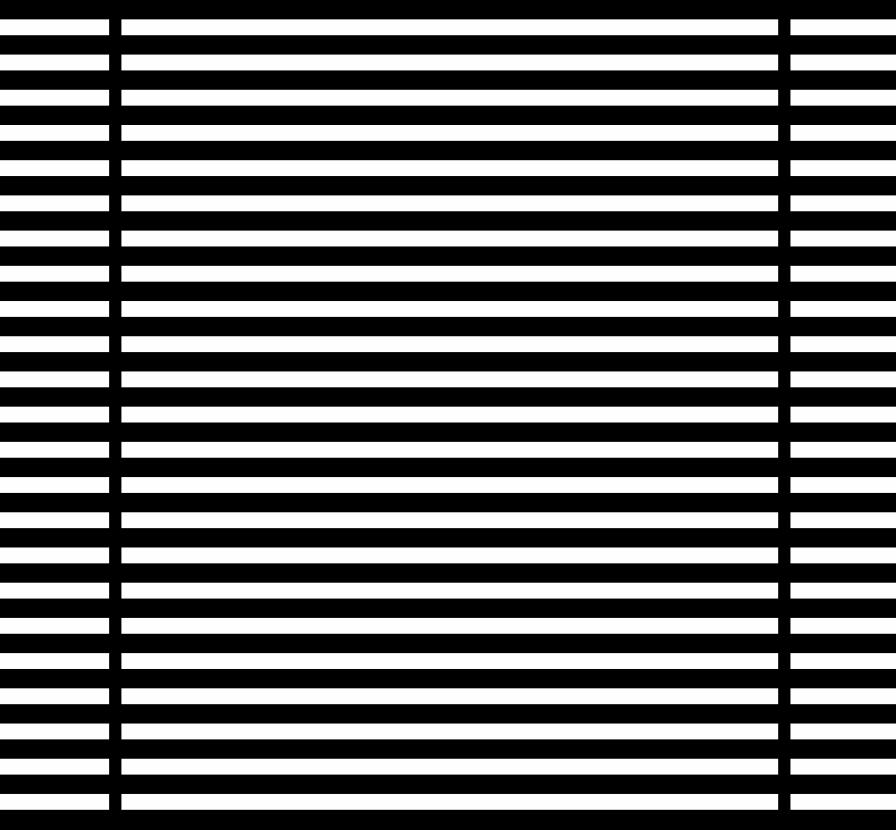
Reproduce this pattern procedurally as a Shadertoy shader.

```glsl
// Horizontal white slats on black, cut by two slim vertical black cords.
// Both sets are evenly repeated bands: the nearest band centre is found by
// rounding, and its signed distance gives a box-filtered, smooth edge.

const vec3 INK   = vec3(0.0);
const vec3 PAPER = vec3(0.996);

const float SLAT_COUNT  = 23.0;
const float SLAT_PITCH  = 0.04242;  // fractions of canvas height
const float SLAT_HEIGHT = 0.0191;
const float SLAT_MIDDLE = 0.5005;

const float CORD_COUNT  = 2.0;
const float CORD_PITCH  = 0.7467;   // fractions of canvas width
const float CORD_WIDTH  = 0.0137;
const float CORD_MIDDLE = 0.502;

// Signed distance to the nearest of count bands centred on middle
float bandDistance(float x, float middle, float pitch, float width, float count) {
    float first = middle - 0.5 * (count - 1.0) * pitch;
    float index = clamp(floor((x - first) / pitch + 0.5), 0.0, count - 1.0);
    return abs(x - first - index * pitch) - 0.5 * width;
}

// Coverage of a shape, blended across one pixel
float coverage(float dist, float pixel) {
    return clamp(0.5 - dist / pixel, 0.0, 1.0);
}

void mainImage(out vec4 fragColor, in vec2 fragCoord) {
    vec2 pixel = 1.0 / iResolution.xy;
    vec2 uv = fragCoord * pixel;

    float slatDist = bandDistance(uv.y, SLAT_MIDDLE, SLAT_PITCH, SLAT_HEIGHT, SLAT_COUNT);
    float cordDist = bandDistance(uv.x, CORD_MIDDLE, CORD_PITCH, CORD_WIDTH, CORD_COUNT);

    // Slats show wherever no cord crosses them
    float slats = coverage(slatDist, pixel.y);
    float cords = coverage(cordDist, pixel.x);
    fragColor = vec4(mix(INK, PAPER, slats * (1.0 - cords)), 1.0);
}
```
